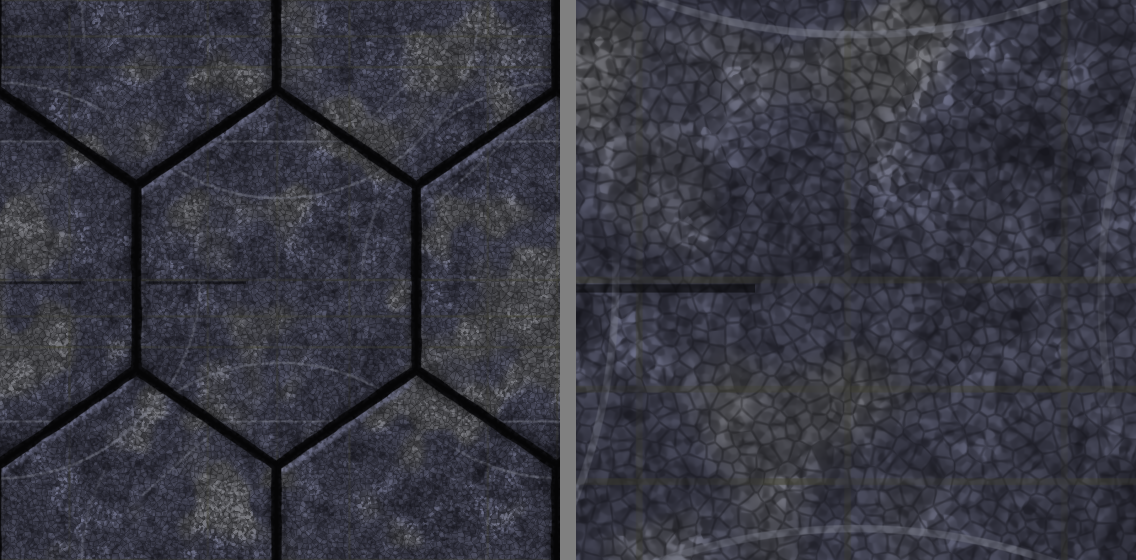
Left, the full canvas; right, a detail of the centre.
Write a WebGL 2 fragment shader that draws this texture.

```glsl
#version 300 es
precision highp float;
// Dark slate paving of pointy hexagons, two across and two rows down, that tiles.
// Wrapped cellular noise makes the mottling and crackle; ruled lines, worn arcs,
// deep joints and a lit bevel on each upper left side are distance functions.
uniform vec2 u_resolution;
out vec4 fragColor;

vec3 hash(vec2 p) {
    vec3 q = fract(p.xyx * vec3(0.1031, 0.1030, 0.0973));
    q += dot(q, q.yxz + 33.33);
    return fract((q.xxy + q.yzz) * q.zyx);
}

// Cellular noise on n by n wrapped cells: x = smooth blotches, y = distance to cracks
vec2 cells(vec2 p, float n) {
    vec2 q = p * n, base = floor(q);
    float near = 9.0, next = 9.0, total = 0.0, weights = 0.0;
    for (int j = -1; j <= 1; j++)
    for (int i = -1; i <= 1; i++) {
        vec2 cell = base + vec2(i, j);
        vec3 h = hash(mod(cell, n) + n * 1.7);
        vec2 r = cell + h.xy - q;
        float d = length(r), w = exp(-5.0 * d * d);
        next = min(next, max(near, d));
        near = min(near, d);
        total += w * h.z;
        weights += w;
    }
    return vec2(total / weights, next - near);
}

float stroke(float d, float halfWidth) {
    float soft = 1.0 / u_resolution.y;
    return 1.0 - smoothstep(halfWidth - soft, halfWidth + soft, abs(d));
}

float segment(vec2 p, vec2 a, vec2 b) {
    vec2 ab = b - a, ap = p - a;
    return length(ap - ab * clamp(dot(ap, ab) / dot(ab, ab), 0.0, 1.0));
}

// Part of a flattened circle bulging toward facing, wrapped on the canvas
float arc(vec2 p, vec2 center, vec2 facing, vec2 span) {
    vec2 q = fract(p - center + 0.5) - 0.5;
    float along = dot(q, vec2(-facing.y, facing.x)), outward = dot(q, facing);
    float ends = smoothstep(span.x - 0.03, span.x + 0.03, along)
               * (1.0 - smoothstep(span.y - 0.03, span.y + 0.03, along));
    return stroke(length(vec2(along / 1.12, outward)) - 0.289, 0.0022) * ends * step(0.0, outward);
}

float scratches(vec2 p) {
    float s = 0.7 * stroke(segment(p, vec2(0.638, 0.766), vec2(0.755, 0.876)), 0.002);
    for (int i = 0; i < 2; i++) {
        vec2 q = fract(p + 0.5 * float(i));
        s = max(s, arc(q, vec2(0.50, 0.935), vec2(0, -1), vec2(-0.19, 0.28)));
        s = max(s, arc(q, vec2(0.50, 0.063), vec2(0, 1), vec2(-0.18, 0.22)));
        s = max(s, 0.8 * arc(q, vec2(0.568, 0.0), vec2(1, 0), vec2(-0.23, 0.0)));
        s = max(s, 0.6 * arc(q, vec2(0.935, 0.492), vec2(-1, 0), vec2(-0.17, 0.06)));
        s = max(s, 0.8 * stroke(segment(q, vec2(0.755, 0.616), vec2(0.90, 0.746)), 0.002));
    }
    vec2 h = mod(p, 0.5) - vec2(0.0, 0.2475);
    float reach = min(h.x, 0.5 - h.x);
    return max(s, stroke(h.y, 0.0018) * (1.0 - smoothstep(0.09, 0.15, reach)));
}

// Uneven spacing of three ruled lines in each half of the canvas
float ruledLines(vec2 p) {
    vec2 q = mod(p, 0.5);
    float vertical = min(min(abs(q.x - 0.124), abs(q.x - 0.371)), abs(q.x - 0.495));
    float level = min(min(abs(q.y - 0.435), abs(q.y - 0.38)), min(q.y, 0.5 - q.y));
    return max(0.7 * stroke(vertical, 0.002), stroke(level, 0.002));
}

// Inward distances to the upright and the sloping sides of a hexagon
vec2 sideDistances(vec2 q) {
    q = abs(q);
    return vec2(0.25 - q.x, 0.2769 - dot(q, vec2(0.567, 0.824)));
}

void main() {
    vec2 p = gl_FragCoord.xy / u_resolution;

    // Mottled stone with fine crackle
    vec2 broad = cells(p, 7.0), patches = cells(p, 17.0), mottle = cells(p, 43.0);
    vec2 warped = p + 0.006 * (vec2(mottle.x, patches.x) - 0.5);
    vec2 crackle = cells(warped, 104.0), grain = cells(p, 230.0);
    float tone = 0.36 + 0.22 * (broad.x - 0.5) + 0.22 * (patches.x - 0.5)
               + 0.18 * (mottle.x - 0.5) + 0.20 * (crackle.x - 0.5) + 0.32 * (grain.x - 0.5);
    tone *= mix(0.62, 1.12, smoothstep(0.0, 0.28, crackle.y));
    float worn = smoothstep(0.5, 0.85, 0.5 * (patches.x + mottle.x));
    tone += 0.35 * worn * smoothstep(0.45, 0.9, grain.x);
    vec3 color = mix(vec3(0.09, 0.09, 0.12), vec3(0.43, 0.44, 0.54), clamp(tone, 0.0, 1.0));
    float gray = smoothstep(0.52, 0.75, 0.5 * (broad.x + patches.x));
    color = mix(color, vec3(dot(color, vec3(0.34))), 0.75 * gray);

    // Olive rules, dark hairline and pale scratches
    color = mix(color, vec3(0.25, 0.25, 0.18), ruledLines(p) * (0.15 + 0.45 * mottle.x));
    float hairline = max(step(p.x, 0.145), step(0.26, p.x) * step(p.x, 0.44));
    color *= 1.0 - 0.5 * hairline * stroke(p.y - 0.495, 0.0025);
    color = mix(color, vec3(0.46, 0.47, 0.52), scratches(p) * (0.18 + 0.5 * grain.x));

    // Nearest hexagon of two interleaved rows
    vec2 t = p - vec2(0.4935, 0.504), period = vec2(0.5, 1.0);
    vec2 local = mod(t + 0.5 * period, period) - 0.5 * period;
    vec2 other = mod(t, period) - 0.5 * period;
    vec2 side = sideDistances(local), otherSide = sideDistances(other);
    if (min(otherSide.x, otherSide.y) > min(side.x, side.y)) {
        local = other;
        side = otherSide;
    }
    float edge = min(side.x, side.y) + 0.0025 * (mottle.x - 0.5);

    // Lit bevel, soft shade and black joint
    color *= mix(0.72, 1.0, smoothstep(0.006, 0.028, edge));
    float bevel = smoothstep(0.007, 0.011, side.y) * (1.0 - smoothstep(0.014, 0.025, side.y));
    bevel *= step(0.0, local.y) * (1.0 - smoothstep(-0.02, 0.0, local.x)) * step(0.006, side.x);
    color = mix(color, vec3(0.44, 0.45, 0.56), bevel * (0.25 + 0.6 * grain.x));
    float rim = stroke(side.x - 0.011, 0.002) * step(local.x, 0.0) * step(0.0, side.y);
    color += 0.06 * rim * grain.x;
    vec3 joint = vec3(0.045, 0.045, 0.055) * mix(0.4, 1.5, smoothstep(0.0, 0.009, edge) * grain.x);
    color = mix(joint, color, smoothstep(0.0075, 0.0105, edge));

    fragColor = vec4(color, 1.0);
}
```
